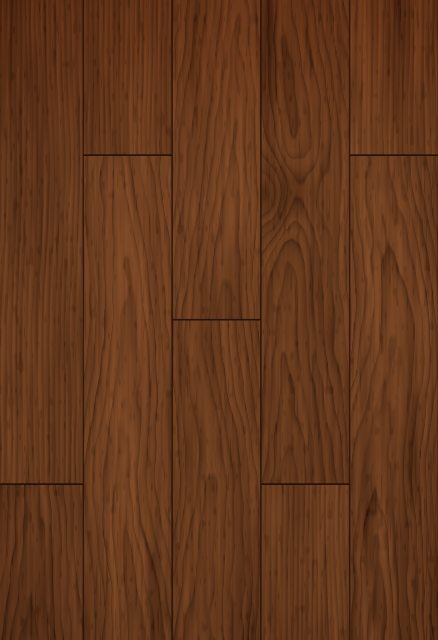
A WebGL 1 fragment shader for this texture:

```glsl
precision highp float;

// Walnut floor: five columns of long boards with joints in a three-step stagger.
// Each board bends a growth-ring field into straight or arched (cathedral) grain,
// then adds fibres, pores, a warm tone ramp, dark seams and a soft vignette.

uniform vec2 u_resolution;

const float BOARD_WIDTH = 0.1387;   // all lengths are in canvas heights
const float LEFT_OVERHANG = 0.0085;
const vec3 DARK_WALNUT = vec3(0.18, 0.08, 0.025);
const vec3 LIGHT_WALNUT = vec3(0.55, 0.325, 0.175);
const vec3 SEAM_COLOR = vec3(0.12, 0.05, 0.02);

float hash(vec2 p) {
  vec3 q = fract(vec3(p.xyx) * 0.1031);
  q += dot(q, q.yzx + 33.33);
  return fract((q.x + q.y) * q.z);
}

float noise(vec2 p) {
  vec2 i = floor(p);
  vec2 f = fract(p);
  f = f * f * (3.0 - 2.0 * f);
  float low = mix(hash(i), hash(i + vec2(1.0, 0.0)), f.x);
  float high = mix(hash(i + vec2(0.0, 1.0)), hash(i + vec2(1.0, 1.0)), f.x);
  return mix(low, high, f.y);
}

float fbm(vec2 p) {
  float sum = 0.0;
  float gain = 0.5;
  for (int i = 0; i < 4; i++) {
    sum += gain * noise(p);
    p = p * 2.03 + 17.3;
    gain *= 0.5;
  }
  return sum;
}

// Ring coordinate of near-parallel grain; q.x runs from -0.5 to 0.5 over a board.
float straightGrain(vec2 q, float seed) {
  return q.x * 17.0 + 3.5 * fbm(vec2(q.x * 1.5, q.y * 2.0) + seed);
}

// Ring coordinate of nested arches: a cone of rings cut along its length.
float archedGrain(vec2 q, float seed, float direction) {
  float heart = 0.35 * (hash(vec2(seed, 4.0)) - 0.5);
  float x = q.x - heart + 0.3 * (noise(vec2(seed, q.y * 4.0)) - 0.5);
  float warp = 2.6 * fbm(vec2(x * 2.5, q.y * 4.0) + seed);
  float ripple = 0.4 * noise(vec2(x * 8.0, q.y * 24.0) + seed);
  return sqrt(x * x + 0.006) * 11.0 + direction * q.y * 5.0 + warp + ripple;
}

// Late-wood line: darkens slowly across a ring, then ends sharply.
float ringLine(float ring, float power, float falloff) {
  float t = fract(ring);
  return pow(t, power) * (1.0 - smoothstep(1.0 - falloff, 1.0, t));
}

// Brightness of one board, 0 dark to 1 light.
float boardTone(vec2 p, vec2 q, float seed, float arched, float knotted) {
  float direction = hash(vec2(seed, 9.0)) < 0.25 ? -1.0 : 1.0;
  float ring = arched > 0.5 ? archedGrain(q, seed, direction)
                            : straightGrain(q, seed);

  // A knot pushes the rings aside
  vec2 k = (q - vec2(-0.34, 0.694)) * vec2(1.6, 11.0);
  float knot = knotted * exp(-dot(k, k) * 2.0);
  ring += 4.0 * knot;

  // Growth rings of varied strength
  float strength = 0.45 + 0.9 * noise(vec2(floor(ring) * 3.7, q.y * 7.0) + seed);
  float line = arched > 0.5 ? 0.36 * ringLine(ring, 3.0, 0.14)
                            : 0.34 * ringLine(ring, 1.5, 0.35);
  float tone = 0.73 + 0.16 * (hash(vec2(seed, 2.0)) - 0.5) - line * strength;

  // Broad colour streaks that follow the figure
  float streak = fbm(vec2(ring * mix(0.22, 0.55, arched), q.y * 2.0) + seed);
  tone += 0.42 * (streak - 0.47);
  tone -= 0.30 * smoothstep(0.57, 0.75, streak * 0.5
        + 0.5 * noise(vec2(q.x * 4.0, q.y * 2.5) + seed * 1.7));

  // Fibres and short dark pores
  tone += 0.17 * (noise(vec2(p.x * 330.0, p.y * 14.0) + seed) - 0.5);
  tone += 0.10 * (noise(vec2(p.x * 150.0, p.y * 5.0) + seed) - 0.5);
  tone -= 0.14 * smoothstep(0.70, 0.92, noise(vec2(p.x * 300.0, p.y * 55.0) + seed));
  return tone - 0.26 * knot * knot;
}

// Dark coverage of a thin gap at distance d from its centre.
float seam(float d, float halfWidth, float pixel) {
  return 1.0 - smoothstep(halfWidth, halfWidth + pixel, d);
}

void main() {
  vec2 p = gl_FragCoord.xy / u_resolution.y;
  float pixel = 1.0 / u_resolution.y;

  // Board layout
  float across = (p.x + LEFT_OVERHANG) / BOARD_WIDTH;
  float column = floor(across);
  float joint = 0.2435 + 0.257 * floor(mod(9.5 - column, 3.0));
  float row = floor(p.y - joint);
  float seed = 90.0 * hash(vec2(column + 3.0, row + 7.0));
  vec2 q = vec2(fract(across) - 0.5, p.y);

  // Upper row has arches in the middle, lower row nearly everywhere
  float arched = row < 0.0 ? step(0.5, abs(column - 3.0))
                           : step(abs(column - 2.5), 0.6);
  float knotted = step(abs(column - 3.0), 0.5) * step(0.0, row);
  float tone = boardTone(p, q, seed, arched, knotted);

  // Vignette
  vec2 c = gl_FragCoord.xy / u_resolution - 0.5;
  tone -= 0.55 * dot(c, c) - 0.04;
  vec3 color = mix(DARK_WALNUT, LIGHT_WALNUT, clamp(tone, 0.0, 1.1));
  color *= mix(vec3(1.0), vec3(1.0, 0.92, 0.84), smoothstep(0.2, 0.5, c.y));

  // Seams
  float sideGap = (0.5 - abs(q.x)) * BOARD_WIDTH;
  float endGap = abs(fract(p.y - joint + 0.5) - 0.5);
  float gap = max(0.75 * seam(sideGap, 0.0004, pixel), 0.9 * seam(endGap, 0.0005, pixel));
  gl_FragColor = vec4(mix(color, SEAM_COLOR, gap), 1.0);
}
```
